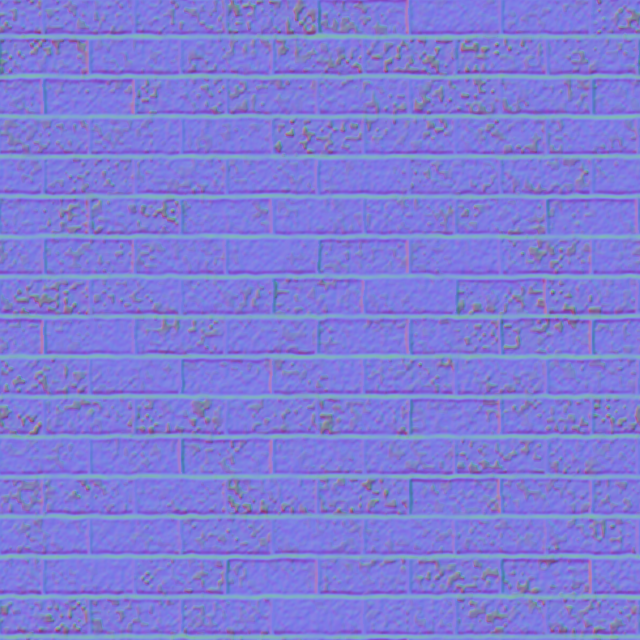
A Shadertoy shader for this texture map:

```glsl
// Tangent-space normal map of a running-bond brick wall, 7 bricks by 16 courses.
// Soft bands tilt the normal along joints and brick edges; the gradient of a
// tiling noise adds grain and pits whose strength differs from brick to brick.

float hash(vec2 p) {
    vec3 q = fract(vec3(p.xyx) * 0.1031);
    q += dot(q, q.yzx + 33.33);
    return fract((q.x + q.y) * q.z);
}

// Value noise over the unit canvas, repeating after the given cell count.
float noise(vec2 uv, vec2 cells) {
    vec2 p = uv * cells, i = floor(p), f = fract(p);
    f = f * f * (3.0 - 2.0 * f);
    vec2 a = mod(i, cells), b = mod(i + 1.0, cells);
    return mix(mix(hash(a), hash(vec2(b.x, a.y)), f.x),
               mix(hash(vec2(a.x, b.y)), hash(b), f.x), f.y);
}

float pits(vec2 uv) {
    return smoothstep(0.48, 0.85, noise(uv + 0.37, vec2(150.0)));
}

// Stone height: x is the fine grain, y the deeper pits.
vec2 stone(vec2 uv) {
    float grain = 0.6 * noise(uv, vec2(128.0)) + 0.4 * noise(uv, vec2(190.0));
    return vec2(grain, -pits(uv));
}

float band(float d, float width) {
    return exp(-d * d / (width * width));
}

void mainImage(out vec4 fragColor, in vec2 fragCoord) {
    vec2 uv = fragCoord / iResolution.xy;
    uv.y = 1.0 - uv.y;

    // Slightly uneven edges
    vec2 wobble = vec2(noise(uv, vec2(60.0)), noise(uv + 0.5, vec2(60.0))) - 0.5;
    vec2 wallUv = uv + wobble * 0.003;

    // Brick layout: alternate courses shift by half a brick
    vec2 grid = wallUv * vec2(7.0, 16.0) + vec2(0.0, 0.083);
    float course = mod(floor(grid.y), 16.0);
    grid.x += mod(course, 2.0) < 0.5 ? 0.526 : 0.02;
    vec2 brick = vec2(mod(floor(grid.x), 7.0), course);
    vec2 size = 1.0 / vec2(7.0, 16.0);
    vec2 nearEdge = fract(grid) * size;
    vec2 farEdge = size - nearEdge;

    // Each brick stands proud of the mortar or sits behind it
    float raised = smoothstep(0.62, 0.95, hash(brick + 17.0));
    float sunken = 1.0 - raised;
    float insideX = smoothstep(0.001, 0.006, min(nearEdge.x, farEdge.x));
    float insideY = smoothstep(0.002, 0.008, min(nearEdge.y, farEdge.y));
    float wear = 0.45 + 0.5 * noise(uv + 0.2, vec2(20.0)) + 0.6 * noise(uv, vec2(70.0));

    // Bed joints: a bright band with a dark lip above or below it
    vec2 slope = vec2(0.0);
    slope.y += 0.68 * wear * band(min(nearEdge.y, farEdge.y), 0.0036);
    slope.y -= 0.5 * wear * insideX * (0.2 + 0.8 * sunken) * band(farEdge.y - 0.0068, 0.0032);
    slope.y -= 0.5 * wear * insideX * (0.15 + 0.85 * raised) * band(nearEdge.y - 0.0062, 0.0032);

    // Head joints: faint on sunken bricks, clear on raised ones
    float leftFace = 0.08 + 0.25 * hash(brick + 41.0) + 0.5 * raised;
    float rightFace = 0.08 + 0.25 * hash(brick + 73.0) + 0.5 * raised;
    slope.x -= leftFace * wear * insideY * band(nearEdge.x - 0.0032, 0.0028);
    slope.x += rightFace * wear * insideY * band(farEdge.x - 0.0028, 0.0028);
    float edgeTilt = length(slope);

    // Grain and patchy pits, calmer inside the joints
    float coarse = 0.25 + 0.75 * hash(brick + 5.0);
    float patches = smoothstep(0.25, 0.75, noise(uv, vec2(22.0, 30.0)));
    float face = mix(0.3, 1.0, insideX * insideY);
    float pitted = face * coarse * (0.3 + 0.7 * patches);
    vec2 strength = vec2(face * (0.35 + 0.2 * coarse), 0.5 * pitted);
    vec2 e = vec2(0.0024, 0.0);
    slope.x += dot(stone(uv - e.xy) - stone(uv + e.xy), strength);
    slope.y += dot(stone(uv - e.yx) - stone(uv + e.yx), strength);

    // Encode the normal; edges, pits and rough patches also lose some blue
    vec3 normal = normalize(vec3(slope, 1.0));
    vec3 color = vec3(0.5, 0.487, 0.46) + normal * vec3(0.3, 0.35, 0.45);
    color.b -= 0.08 * edgeTilt + pitted * (0.06 + 0.28 * pits(uv));
    fragColor = vec4(clamp(color, 0.0, 1.0), 1.0);
}
```
